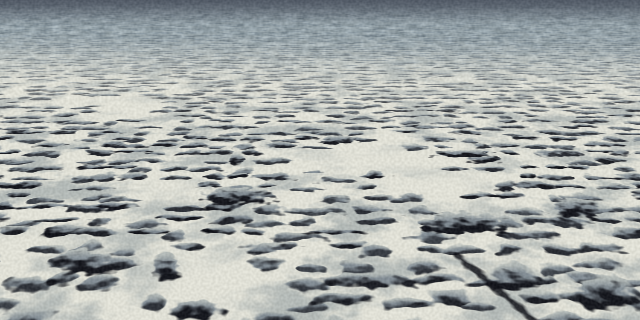
Reproduce this texture procedurally as a WebGL 2 fragment shader.

```glsl
#version 300 es
precision highp float;

uniform vec2 u_resolution;
out vec4 outColor;

const vec3 PALE = vec3(0.88, 0.88, 0.84);
const vec3 SILVER = vec3(0.70, 0.725, 0.715);
const vec3 SLATE = vec3(0.51, 0.55, 0.58);
const vec3 INK = vec3(0.07, 0.075, 0.10);
const vec3 HAZE = vec3(0.54, 0.60, 0.635);
const vec3 TOP_SHADE = vec3(0.29, 0.32, 0.37);

const float HORIZON = 1.2;
const vec2 CELL_SCALE = vec2(7.4, 20.0);
const float LUMP_CHANCE = 0.88;
const float WARP = 0.24;
const float GRAIN = 0.045;

// Smooth open flats: centre, radii
const vec4 FLATS[6] = vec4[6](
    vec4(1.22, 0.50, 0.36, 0.060), vec4(1.40, 0.42, 0.17, 0.070),
    vec4(0.08, 0.24, 0.20, 0.060), vec4(0.62, 0.13, 0.16, 0.110),
    vec4(0.38, 0.67, 0.15, 0.035), vec4(0.52, 0.42, 0.12, 0.050));

// Prominent mounds: centre, radii
const vec4 MOUNDS[11] = vec4[11](
    vec4(1.055, 0.563, 0.055, 0.014), vec4(1.445, 0.520, 0.085, 0.012),
    vec4(0.740, 0.503, 0.024, 0.020), vec4(0.740, 0.390, 0.110, 0.028),
    vec4(1.800, 0.350, 0.080, 0.035), vec4(1.460, 0.305, 0.130, 0.036),
    vec4(0.260, 0.185, 0.100, 0.042), vec4(0.520, 0.170, 0.042, 0.045),
    vec4(1.610, 0.140, 0.075, 0.042), vec4(1.890, 0.090, 0.110, 0.052),
    vec4(0.610, 0.035, 0.085, 0.034));

vec2 hash2(vec2 p) {
    vec3 a = fract(p.xyx * vec3(0.1031, 0.1030, 0.0973));
    a += dot(a, a.yzx + 33.33);
    return fract((a.xx + a.yz) * a.zy);
}

float gradientDot(vec2 cell, vec2 offset) {
    float angle = 6.2832 * hash2(cell).x;
    return dot(vec2(cos(angle), sin(angle)), offset);
}

float gradientNoise(vec2 p) {
    vec2 i = floor(p), f = fract(p);
    vec2 u = f * f * f * (f * (f * 6.0 - 15.0) + 10.0);
    vec2 e = vec2(1.0, 0.0);
    float low = mix(gradientDot(i, f), gradientDot(i + e, f - e), u.x);
    float high = mix(gradientDot(i + e.yx, f - e.yx), gradientDot(i + 1.0, f - 1.0), u.x);
    return 1.4 * mix(low, high, u.y);
}

vec2 toGround(vec2 p) {
    float depth = 1.0 / (HORIZON - p.y);
    return vec2(p.x - 1.0, 1.0) * depth * CELL_SCALE;
}

vec2 toCanvas(vec2 q) {
    float drop = CELL_SCALE.y / max(q.y, 1.0);
    return vec2(1.0 + q.x / CELL_SCALE.x * drop, HORIZON - drop);
}

float openness(vec2 p) {
    float flatness = 0.0;
    for (int i = 0; i < 6; i++) {
        vec2 v = (p - FLATS[i].xy) / FLATS[i].zw;
        flatness = max(flatness, exp(-dot(v, v)));
    }
    return flatness;
}

// Arched mound with a lit crown and a dark front face
vec3 paintLump(vec3 under, vec2 v, float rough, float tone, float soft) {
    v.y += 0.3 * v.x * v.x;
    float mask = 1.0 - smoothstep(1.0 - soft, 1.0 + 0.5 * soft, length(v) + 0.45 * rough);
    float front = 1.0 - smoothstep(-0.65, 0.4, v.y + 0.9 * rough);
    vec3 body = mix(mix(SLATE, SILVER, smoothstep(0.1, 0.9, v.y)), INK, front * tone);
    return mix(under, body, mask);
}

void main() {
    vec2 p = gl_FragCoord.xy / u_resolution * vec2(2.0, 1.0);
    vec2 q = toGround(p);
    float far = smoothstep(0.45, 0.95, p.y);

    // Wet ground with broad soft shading
    float broad = gradientNoise(q * vec2(0.6, 0.5) + 7.0);
    float rough = gradientNoise(q * vec2(2.3, 1.9)) + 0.5 * gradientNoise(q * vec2(5.1, 4.3));
    rough *= 1.0 - 0.7 * far;
    float open = openness(p);
    vec3 color = mix(PALE, SILVER, (1.0 - open) * smoothstep(-0.25, 0.6, broad + 0.4 * rough));

    // Scattered mounds, far rows first
    vec2 warped = q + WARP * vec2(gradientNoise(q * 1.1 + 19.0), gradientNoise(q * 1.3 + 41.0));
    vec2 base = floor(warped);
    for (int j = 1; j >= -1; j--) {
        for (int i = -1; i <= 1; i++) {
            vec2 cell = base + vec2(i, j);
            vec2 rnd = hash2(cell + 53.0), size = hash2(cell + 117.0);
            vec2 center = cell + 0.2 + 0.6 * rnd;
            float chance = LUMP_CHANCE * (1.0 - openness(toCanvas(center)));
            if (hash2(cell + 211.0).x > chance) continue;
            vec2 radii = mix(vec2(0.30, 0.24), vec2(0.64, 0.46), size);
            float tone = mix(0.55, 1.0, rnd.y) * (1.0 - 0.45 * far);
            color = paintLump(color, (warped - center) / radii, rough, tone, 0.25 + 0.5 * far);
        }
    }

    // Prominent mounds
    for (int i = 0; i < 11; i++) {
        vec2 v = (p - MOUNDS[i].xy) / MOUNDS[i].zw;
        color = paintLump(color, v, rough, 0.95, 0.22);
    }

    // Diagonal ridge in the right foreground
    vec2 start = vec2(1.43, 0.20), span = vec2(0.25, -0.21);
    float along = clamp(dot(p - start, span) / dot(span, span), 0.0, 1.0);
    float ridge = length(p - start - span * along) + 0.008 * rough;
    color = mix(color, INK, 0.85 * (1.0 - smoothstep(0.004, 0.016, ridge)));

    // Distance haze, streaks and dark top edge
    float streak = gradientNoise(p * vec2(26.0, 75.0)) + 0.6 * gradientNoise(p * vec2(55.0, 130.0));
    vec3 haze = mix(PALE, HAZE, smoothstep(0.70, 0.91, p.y + 0.015 * p.x)) + 0.10 * streak;
    color = mix(color, haze, 0.85 * smoothstep(0.58, 0.94, p.y));
    color = mix(color, TOP_SHADE, 0.9 * smoothstep(0.91, 1.01, p.y));

    // Fine grain
    color += GRAIN * gradientNoise(p * 110.0);
    outColor = vec4(clamp(color, 0.0, 1.0), 1.0);
}
```
